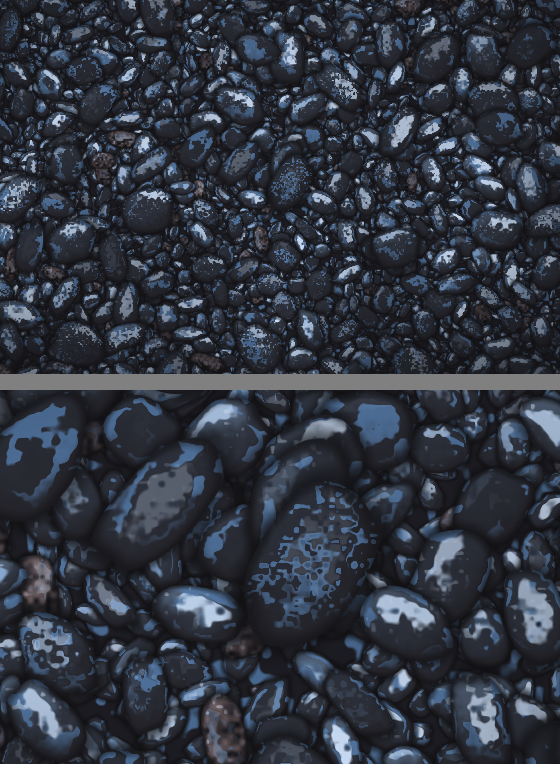
Top, the full canvas; bottom, a detail of the centre.
Reproduce this texture procedurally as a Shadertoy shader.

```glsl
// Wet black pebbles heaped in layers, with cool sky reflections and a few brown stones.

const vec3 GAP = vec3(0.045, 0.048, 0.062);
const vec3 BLACK_STONE = vec3(0.078, 0.08, 0.095);
const vec3 SLATE = vec3(0.13, 0.16, 0.2);
const vec3 STEEL = vec3(0.27, 0.34, 0.42);
const vec3 BLUE_SKY = vec3(0.26, 0.41, 0.58);
const vec3 PALE_SKY = vec3(0.7, 0.77, 0.85);
const vec3 BROWN_STONE = vec3(0.25, 0.2, 0.195);
const vec3 BLACK_LIFT = vec3(0.062, 0.06, 0.07);

const int LAYERS = 4;
const float SMALLEST_CELL = 0.034;
const float CELL_GROWTH = 1.55;

vec3 hash3(vec2 p) {
    vec3 h = fract(p.xyx * vec3(0.1031, 0.1030, 0.0973));
    h += dot(h, h.yxz + 33.33);
    return fract((h.xxy + h.yzz) * h.zyx);
}

vec2 noise2(vec2 p) {
    vec2 i = floor(p), f = fract(p);
    f = f * f * (3.0 - 2.0 * f);
    vec2 low = mix(hash3(i).xy, hash3(i + vec2(1, 0)).xy, f.x);
    vec2 high = mix(hash3(i + vec2(0, 1)).xy, hash3(i + vec2(1, 1)).xy, f.x);
    return mix(low, high, f.y);
}

mat2 rotation(float angle) {
    float c = cos(angle), s = sin(angle);
    return mat2(c, s, -s, c);
}

// Rounded superellipse: 0 at the centre, 1 on the outline
float pebbleRadius(vec2 q) {
    vec2 a = pow(abs(q) + 1e-4, vec2(2.3));
    return pow(a.x + a.y, 1.0 / 2.3);
}

// slope: tilt of the surface, seed and look: random values of the stone
vec3 shadePebble(vec2 p, vec2 slope, float d, vec3 seed, vec3 look) {
    float rough = smoothstep(0.5, 1.0, look.x);
    float brown = step(0.95, look.y);
    vec2 fine = noise2(p * 190.0) - 0.5;
    vec2 broad = noise2(p * 70.0 + seed.xy * 9.0) - 0.5;
    vec2 tilt = slope + fine * mix(0.16, 0.6, max(rough, brown)) + broad * 0.26;

    // Soft light from above
    vec3 normal = normalize(vec3(tilt, sqrt(max(1.0 - dot(tilt, tilt), 0.04))));
    float light = dot(normal, normalize(vec3(-0.25, 0.6, 0.75)));
    float sheen = smoothstep(0.1, 1.05, light) * mix(0.4, 1.15, look.z);
    vec3 col = mix(BLACK_STONE, SLATE, sheen);
    col = mix(col, STEEL, 0.8 * smoothstep(0.7, 1.1, sheen));
    vec3 speckled = BROWN_STONE * (0.35 + 0.9 * sheen + 1.1 * fine.y);
    col = mix(col, speckled, brown * 0.8);

    // Broken reflections of the surroundings
    float surroundings = noise2(tilt * 3.4 + seed.yz * 40.0).x;
    float streak = smoothstep(0.64, 0.76, surroundings) * smoothstep(-0.8, 0.1, tilt.y);
    col = mix(col, BLUE_SKY, streak * 0.85 * (1.0 - 0.7 * brown));

    // Bright patch of open sky
    vec2 centre = vec2(-0.08, 0.27) + (seed.xy - 0.5) * vec2(0.6, 0.5);
    vec2 window = rotation(seed.z * 6.3) * (tilt - centre) / vec2(0.46, 0.24);
    float patchMask = 1.0 - smoothstep(0.72, 1.1, length(window));
    float mottle = smoothstep(0.1, 0.65, noise2(p * 115.0 + 7.0).y + 0.22);
    float gloss = smoothstep(0.02, 0.55, look.z) * mix(1.0, 0.7, rough);
    vec3 sky = mix(BLUE_SKY, PALE_SKY, smoothstep(0.1, 0.85, mottle * (0.35 + 0.65 * seed.x)));
    col = mix(col, sky, patchMask * mottle * gloss * (1.0 - 0.65 * brown));

    // Small wet glints on the upper side
    float glint = smoothstep(0.74, 0.9, fine.x + 0.5) * smoothstep(0.5, 0.95, light);
    col = mix(col, PALE_SKY, glint * 0.55 * gloss);

    return col * mix(1.0, 0.45, smoothstep(0.78, 1.0, d));
}

// Paints one jittered grid of stones over the colour below
vec3 paintLayer(vec3 col, vec2 p, float layer, float pixel) {
    float cell = SMALLEST_CELL * pow(CELL_GROWTH, layer);
    float presence = 1.0 - 0.02 * layer * layer * layer;
    mat2 turn = rotation(0.4 + layer * 0.9);
    vec2 home = floor(turn * p / cell);
    for (int j = -1; j <= 1; j++)
    for (int i = -1; i <= 1; i++) {
        vec2 id = home + vec2(i, j);
        vec3 place = hash3(id + 17.0 + layer * 61.0);
        vec3 seed = hash3(id + 131.0 + layer * 47.0);
        vec3 look = hash3(id + 293.0 + layer * 29.0);
        if (place.z > presence) continue;

        vec2 centre = (id + 0.5 + (place.xy - 0.5) * 0.6) * cell * turn;
        float size = cell * mix(0.43, 0.6, seed.x);
        vec2 axes = size * vec2(1.0, mix(0.46, 0.85, seed.y));
        mat2 spin = rotation(seed.z * 6.283);
        vec2 q = spin * (p - centre) / axes;
        q += 0.3 * (noise2(q * 1.3 + seed.xy * 50.0) - 0.5);
        float d = pebbleRadius(q);
        if (d > 1.35) continue;

        // Contact shadow, then the stone itself
        col *= mix(0.3, 1.0, smoothstep(0.95, 1.3, d));
        float edge = pixel / axes.y;
        float cover = 1.0 - smoothstep(1.0 - edge, 1.0 + edge, d);
        if (cover > 0.0)
            col = mix(col, shadePebble(p, (q * d) * spin, d, seed, look), cover);
    }
    return col;
}

void mainImage(out vec4 fragColor, in vec2 fragCoord) {
    vec2 p = fragCoord / iResolution.y;
    vec2 uv = fragCoord / iResolution.xy;

    // Wet grit between the stones
    vec3 col = mix(GAP, BLUE_SKY, 0.8 * smoothstep(0.66, 0.85, noise2(p * 95.0).x));
    for (int k = 0; k < LAYERS; k++)
        col = paintLayer(col, p, float(k), 0.7 / iResolution.y);

    // Uneven daylight, darker corners and lifted blacks
    float daylight = mix(0.8, 1.25, noise2(p * 4.0 + 3.0).x);
    float corner = smoothstep(0.35, 0.8, length(uv - vec2(0.45, 0.53)));
    col *= daylight * mix(1.0, 0.45, corner);
    fragColor = vec4(max(col, 0.0) * 0.95 + BLACK_LIFT, 1.0);
}
```
